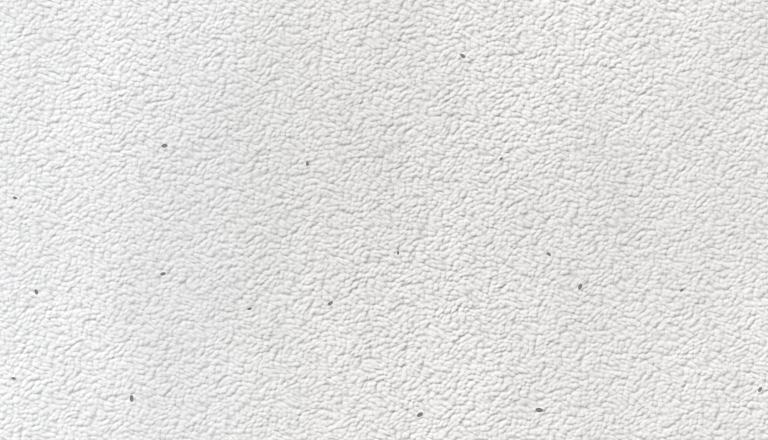
A Shadertoy shader for this texture:

```glsl
// Fine white stucco under raking light from the upper left.
// Three scales of cellular domes form the relief; its slope sets the tone,
// then broad stains from layered sines and a few small dark pits are added.

const vec2 LIGHT_DIR = vec2(-0.5, 0.866);
const vec3 COOL_TINT = vec3(0.998, 1.0, 1.004);
const vec3 WARM_TINT = vec3(1.004, 1.0, 0.992);
const vec3 PIT_COLOR = vec3(0.44, 0.43, 0.41);

vec2 hash2(vec2 cell) {
    vec3 q = fract(cell.xyx * vec3(0.1031, 0.1030, 0.0973));
    q += dot(q, q.yzx + 33.33);
    return fract((q.xx + q.yz) * q.zy);
}

// Rounded cellular bumps of uneven size with creases between them.
float domes(vec2 p, float sharpness) {
    vec2 cell = floor(p);
    vec2 local = p - cell;
    float sum = 0.0;
    for (int y = -1; y <= 1; y++) {
        for (int x = -1; x <= 1; x++) {
            vec2 offset = vec2(float(x), float(y));
            vec2 place = hash2(cell + offset);
            float size = mix(0.15, 2.0, fract(7.0 * (place.x + place.y)));
            vec2 d = offset + place - local;
            sum += size * exp(-sharpness * dot(d, d));
        }
    }
    return log(sum + 0.003) / sharpness;
}

// Irregular slow variation, roughly -1 to 1.
float layeredSines(vec2 p, float phase) {
    float sum = 0.0;
    float amplitude = 0.5;
    for (int i = 0; i < 4; i++) {
        sum += amplitude * sin(p.x + phase + 1.3 * sin(p.y * 0.8 + phase));
        p = mat2(1.2, 1.5, -1.5, 1.2) * p;
        phase += 2.1;
        amplitude *= 0.55;
    }
    return sum;
}

// Main grains, slightly wider than tall, with faint lumps and finer grit.
float relief(vec2 p, float grainsPerHeight) {
    vec2 q = p * vec2(0.92, 1.08) * grainsPerHeight;
    q += 0.4 * vec2(sin(q.y * 0.71 + sin(q.x * 0.37)), sin(q.x * 0.63 + sin(q.y * 0.41)));
    float lumps = 0.5 * domes(q * 0.55 + 17.3, 10.0);
    float grit = 0.22 * domes(q.yx * 1.71 + 5.7, 10.0);
    return domes(q, 11.0) + lumps + grit;
}

// Coverage of sparse, tilted oval pits, at most one per grid cell.
float pits(vec2 p, float cellsPerHeight, float chance, float blur) {
    vec2 cell = floor(p * cellsPerHeight);
    vec2 place = hash2(cell + 41.0);
    vec2 traits = hash2(cell + 83.0);
    vec2 d = p - (cell + 0.1 + 0.8 * place) / cellsPerHeight;
    float angle = 3.14159 * place.x;
    d = mat2(cos(angle), sin(angle), -sin(angle), cos(angle)) * d;
    float radius = mix(0.003, 0.0062, traits.y);
    float dist = length(d * vec2(0.75, 1.3)) - radius;
    return step(traits.x, chance) * (1.0 - smoothstep(-blur, blur, dist));
}

// Skewed response: highlights compress, shadows stretch.
float plasterTone(float z) {
    z = clamp(z, -3.0, 2.2);
    return 0.902 + 0.074 * z - 0.014 * z * z;
}

void mainImage(out vec4 fragColor, in vec2 fragCoord) {
    vec2 p = fragCoord / iResolution.y;
    float aspect = iResolution.x / iResolution.y;

    // Slope toward the light, darkened in the creases
    vec2 stepToLight = LIGHT_DIR * 0.0022;
    float high = relief(p - stepToLight, 100.0);
    float low = relief(p + stepToLight, 100.0);
    float slope = high - low;
    float crease = 0.5 * (high + low) + 0.26;

    // Broad stains: a dull middle, a brighter left, blotches and streaks
    float stain = layeredSines(p * vec2(6.0, 3.5), 0.7);
    float blotch = layeredSines(p * vec2(24.0, 19.0), 2.9);
    vec2 fromMiddle = (p - vec2(0.5 * aspect, 0.55)) * vec2(1.5, 2.0);
    float dull = exp(-dot(fromMiddle, fromMiddle));
    float left = 1.0 - smoothstep(0.0, 0.6 * aspect, p.x);
    float contrast = 1.0 - 0.15 * left + 0.12 * stain;
    float tone = plasterTone(contrast * (3.7 * slope + 1.5 * crease));
    tone += 0.018 * stain + 0.009 * blotch + 0.018 * left - 0.034 * dull + 0.006;

    vec3 color = tone * mix(WARM_TINT, COOL_TINT, left);
    float pit = pits(p, 5.0, 0.24, max(0.0018, 0.7 / iResolution.y));
    color = mix(color, PIT_COLOR, 0.85 * pit);
    fragColor = vec4(clamp(color, 0.0, 1.0), 1.0);
}
```
